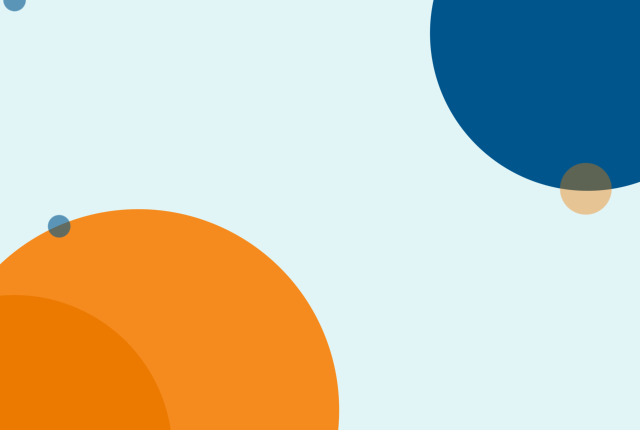
Give the GLSL for this background, as a WebGL 2 fragment shader.

```glsl
#version 300 es
precision highp float;

uniform vec2 u_resolution;
out vec4 fragColor;

// Colours
const vec3 PALE_SKY = vec3(0.884, 0.961, 0.969);
const vec3 DEEP_BLUE = vec3(0.0, 0.333, 0.549);
const vec3 ORANGE = vec3(0.961, 0.545, 0.118);
const vec3 DARK_ORANGE = vec3(0.925, 0.478, 0.0);

// Discs as centre x, centre y, radius, in canvas heights
const vec3 ORANGE_DISC = vec3(0.3217, 0.0465, 0.4671);
const vec3 DARK_DISC = vec3(0.0329, -0.0543, 0.3682);
const vec3 BLUE_DISC = vec3(1.3663, 0.9225, 0.3663);
const vec3 ORANGE_DOT = vec3(1.3624, 0.5610, 0.0601);
const vec3 BLUE_DOT = vec3(0.1376, 0.4738, 0.0262);

// Spacing and number of the blue dots
const vec2 BLUE_DOT_STEP = vec2(-0.1037, 0.5262);
const int BLUE_DOT_COUNT = 2;

// Translucency and edge softness of the dots
const float ORANGE_DOT_ALPHA = 0.4;
const float BLUE_DOT_ALPHA = 0.6;
const float DOT_SOFTNESS = 0.002;

// Smooth coverage of a disc at point p
float discMask(vec2 p, vec3 disc, float softness) {
    float dist = length(p - disc.xy) - disc.z;
    return 1.0 - smoothstep(-softness, softness, dist);
}

void main() {
    vec2 p = gl_FragCoord.xy / u_resolution.y;
    float pixelEdge = 0.75 / u_resolution.y;
    float dotEdge = max(DOT_SOFTNESS, pixelEdge);

    // Large opaque discs
    vec3 color = PALE_SKY;
    color = mix(color, ORANGE, discMask(p, ORANGE_DISC, pixelEdge));
    color = mix(color, DARK_ORANGE, discMask(p, DARK_DISC, pixelEdge));
    color = mix(color, DEEP_BLUE, discMask(p, BLUE_DISC, pixelEdge));

    // Translucent dots
    color = mix(color, DARK_ORANGE, ORANGE_DOT_ALPHA * discMask(p, ORANGE_DOT, dotEdge));
    for (int i = 0; i < BLUE_DOT_COUNT; i++) {
        vec3 blueDot = BLUE_DOT + vec3(float(i) * BLUE_DOT_STEP, 0.0);
        color = mix(color, DEEP_BLUE, BLUE_DOT_ALPHA * discMask(p, blueDot, dotEdge));
    }

    fragColor = vec4(color, 1.0);
}
```
